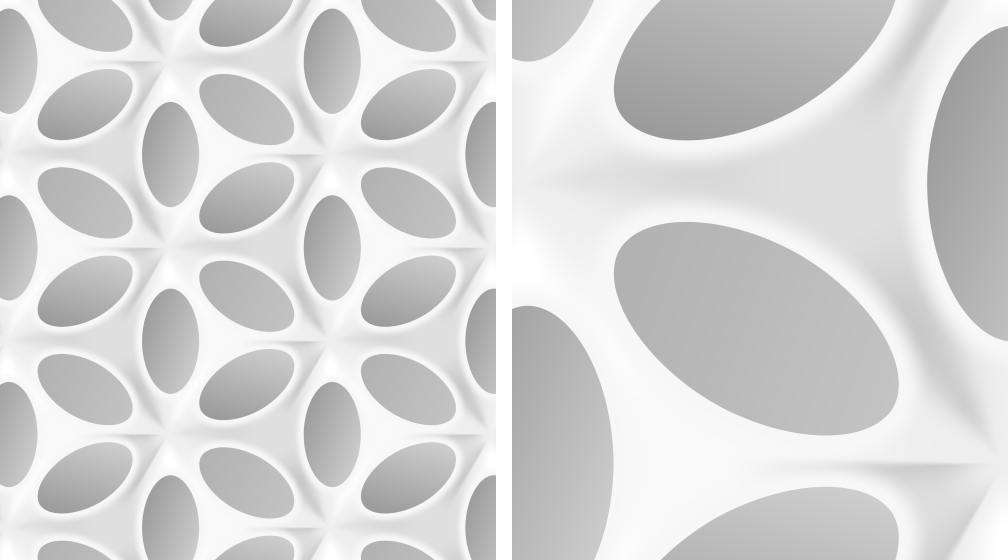
Left, the full canvas; right, a detail of the centre.
Write a Shadertoy shader that draws this pattern.

```glsl
// White moulded lattice: six-spoked hubs with oval openings between them.

const float PI = 3.14159265;
const float ROWS = 3.0;                      // hubs per canvas height
const vec2 HUB_ORIGIN = vec2(0.898, 1.672);
const vec2 OVAL_RADII = vec2(0.282, 0.153);

// Offset from the nearest point of a unit triangular lattice
vec2 triangularCell(vec2 p) {
    vec2 size = vec2(sqrt(3.0), 1.0);
    vec2 a = mod(p + 0.5 * size, size) - 0.5 * size;
    vec2 b = mod(p, size) - 0.5 * size;
    return dot(a, a) < dot(b, b) ? a : b;
}

// Approximate distance to an oval with slightly pointed ends
float ovalDistance(vec2 p, vec2 radii, float power) {
    vec2 n = abs(p) / radii;
    float k = pow(pow(n.x, power) + pow(n.y, power), 1.0 / power);
    return k * (k - 1.0) / max(length(n / radii), 0.001);
}

// Signed angle from one heading to another, in -PI..PI
float turn(float angle, float heading) {
    return mod(angle - heading + PI, 2.0 * PI) - PI;
}

float softFan(float delta, float width) {
    return exp(-delta * delta / (width * width));
}

// Sharp on one side of a ridge, fading away on the other
float ridgeShade(float delta, float falloff) {
    return smoothstep(-0.05, 0.05, delta) * exp(-max(delta, 0.0) * falloff);
}

// +1 in triangles right of a hub, -1 in those to the left
float triangleSide(vec2 p) {
    float u = p.x / sqrt(3.0);
    vec3 phase = 2.0 * PI * vec3(2.0 * u, p.y - u, -p.y - u);
    return -dot(sin(phase), vec3(1.0)) / 2.598;
}

// Folds radiating from a hub: negative is shade, positive is light
float hubFolds(vec2 p) {
    float r = length(p);
    float angle = atan(p.y, p.x + 1e-5);
    float shade = 0.15 * ridgeShade(turn(angle, PI), 2.8)
                + 0.13 * ridgeShade(-turn(angle, 4.0 * PI / 3.0), 2.8)
                + 0.12 * softFan(turn(angle, 2.15), 0.24)
                + 0.05 * softFan(turn(angle, 0.08), 0.25);
    float light = 0.07 * softFan(turn(angle, 4.75), 0.42)
                + 0.04 * softFan(turn(angle, 1.15), 0.25);
    float reach = smoothstep(0.0, 0.13, r) * (1.0 - smoothstep(0.26, 0.5, r));
    return (light - shade) * reach;
}

// Brightness of the raised surface at a distance from an opening
float surfaceTone(vec2 p, float rimDistance) {
    float base = mix(0.975, 0.875, smoothstep(-0.6, 0.8, triangleSide(p)));
    float tone = base + hubFolds(triangularCell(p));
    return mix(0.97, tone, smoothstep(0.008, 0.06, rimDistance));
}

// Centre shift in xy, tone slope in zw, for each oval direction
vec4 ovalTraits(int direction) {
    if (direction == 0) return vec4(-0.009, 0.018, 0.13, 0.42);
    if (direction == 1) return vec4(0.016, 0.0, 0.50, -0.18);
    return vec4(-0.009, -0.009, 0.12, -0.04);
}

void mainImage(out vec4 fragColor, in vec2 fragCoord) {
    vec2 p = fragCoord / iResolution.y * ROWS - HUB_ORIGIN;
    float pixel = ROWS / iResolution.y;

    // Nearest opening among the three directions
    float nearest = 10.0;
    float holeTone = 0.7;
    for (int i = 0; i < 3; i++) {
        float angle = PI / 6.0 + float(i) * PI / 3.0;
        vec2 axis = vec2(cos(angle), sin(angle));
        vec4 traits = ovalTraits(i);
        vec2 q = triangularCell(p - 0.5 * axis - traits.xy);
        vec2 local = vec2(dot(q, axis), dot(q, vec2(-axis.y, axis.x)));
        float d = ovalDistance(local, OVAL_RADII, 1.92);
        if (d < nearest) {
            nearest = d;
            holeTone = (i == 2 ? 0.73 : 0.705) + dot(q, traits.zw);
        }
    }

    // Composite the surface over the recessed openings
    float cover = smoothstep(-0.7 * pixel, 0.7 * pixel, nearest);
    float tone = mix(holeTone, surfaceTone(p, nearest), cover);
    fragColor = vec4(vec3(clamp(tone, 0.0, 1.0)), 1.0);
}
```
